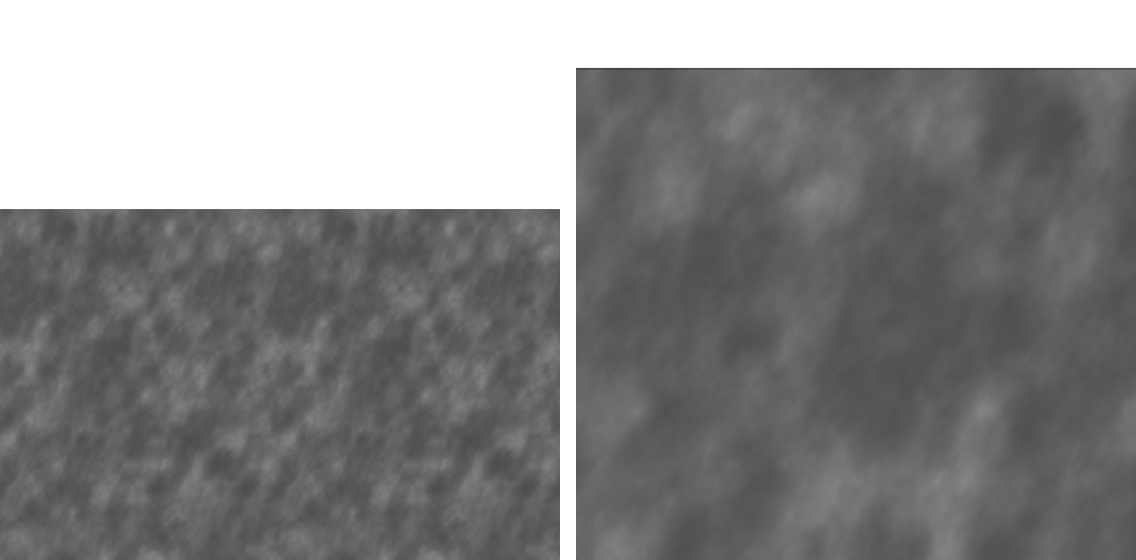
Left, the full canvas; right, a detail of the centre.
Give the GLSL for this texture, as a Shadertoy shader.

```glsl
// Soft mottled grey cloud noise below a plain white band.
#define HORIZON 0.6263        // height of the grey field
#define TILE 0.5              // width after which the mottling repeats
#define CELLS 16.0            // coarse noise cells across one tile
#define STRETCH 1.35          // height of a cell relative to its width
#define SLANT 0.25            // rightward lean of the blotches
#define OCTAVES 5
#define GAIN 0.5              // strength of each finer octave
#define DARK 0.24
#define LIGHT 0.53
#define SKEW 0.8              // widens the highlights, compresses the shadows
#define RIM 0.0013            // thickness of the dark top rim

float hash(vec2 p) {
    vec3 q = fract(vec3(p.xyx) * 0.1031);
    q += dot(q, q.yzx + 33.33);
    return fract((q.x + q.y) * q.z);
}

// Value noise that wraps horizontally after a whole number of cells
float wrappedNoise(vec2 p, float period, float seed) {
    vec2 cell = floor(p);
    vec2 f = p - cell;
    f = f * f * (3.0 - 2.0 * f);
    float left = mod(cell.x, period);
    float right = mod(cell.x + 1.0, period);
    float y = cell.y + seed;
    float lower = mix(hash(vec2(left, y)), hash(vec2(right, y)), f.x);
    float upper = mix(hash(vec2(left, y + 1.0)), hash(vec2(right, y + 1.0)), f.x);
    return mix(lower, upper, f.y);
}

// Normalized sum of octaves, each twice as fine as the last
float clouds(vec2 uv) {
    vec2 p = vec2(uv.x - SLANT * uv.y, uv.y / STRETCH) * CELLS / TILE;
    float period = CELLS, weight = 1.0, sum = 0.0, total = 0.0;
    for (int i = 0; i < OCTAVES; i++) {
        sum += weight * wrappedNoise(p, period, 17.0 + 571.0 * float(i));
        total += weight;
        weight *= GAIN;
        period *= 2.0;
        p *= 2.0;
    }
    return sum / total;
}

void mainImage(out vec4 fragColor, in vec2 fragCoord) {
    vec2 uv = fragCoord / iResolution.xy;
    float pixel = 1.0 / iResolution.y;

    // Mottled grey field
    float n = clouds(uv);
    float d = n - 0.5;
    float grey = mix(DARK, LIGHT, n + SKEW * (d * d - 0.016));

    // Thin dark rim along the top of the field
    float rim = smoothstep(-0.5 * pixel, 0.5 * pixel, uv.y - (HORIZON - RIM));
    grey *= 1.0 - 0.25 * rim;

    // White band above
    float sky = smoothstep(-0.5 * pixel, 0.5 * pixel, uv.y - HORIZON);
    fragColor = vec4(vec3(mix(grey, 1.0, sky)), 1.0);
}
```
